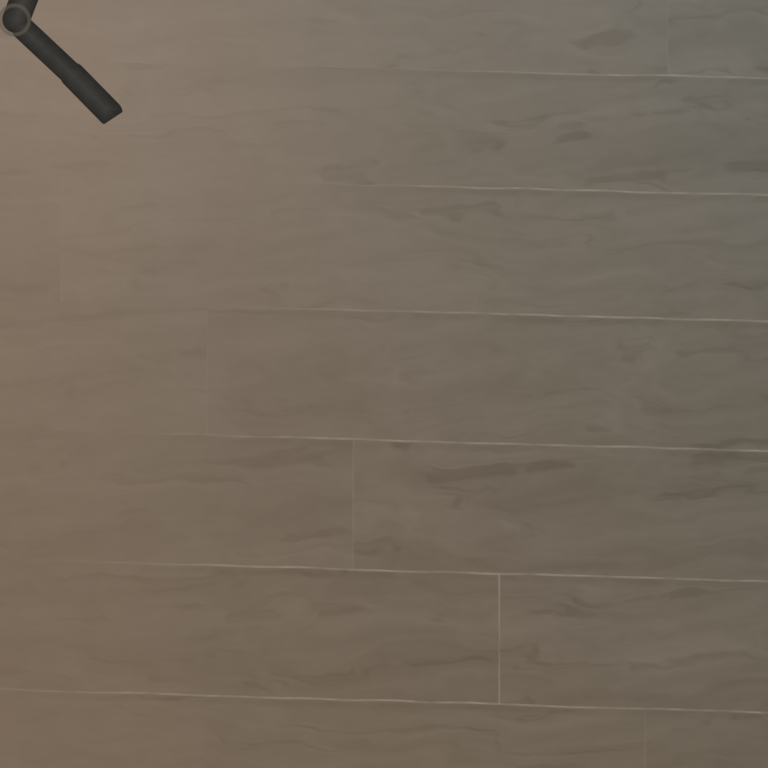
A WebGL 1 fragment shader for this texture:

```glsl
precision highp float;
// Worn taupe plank floor with pale, slightly tilted seams and a dark furniture foot.
uniform vec2 u_resolution;

const float ROW_HEIGHT = 0.169;
const float PLANK_LENGTH = 1.17;
const float ROW_SHIFT = 0.19;
const vec3 SEAM_COLOR = vec3(0.57, 0.53, 0.47);
const vec3 FOOT_COLOR = vec3(0.22, 0.215, 0.20);

float hash(vec2 p) {
  return fract(sin(dot(p, vec2(127.1, 311.7))) * 43758.55);
}

vec2 gradient(vec2 cell) {
  float angle = 6.2832 * hash(cell);
  return vec2(cos(angle), sin(angle));
}

float gradientNoise(vec2 p) {
  vec2 i = floor(p), f = fract(p);
  vec2 w = f * f * f * (f * (f * 6.0 - 15.0) + 10.0);
  vec2 e = vec2(1.0, 0.0);
  float a = dot(gradient(i), f);
  float b = dot(gradient(i + e.xy), f - e.xy);
  float c = dot(gradient(i + e.yx), f - e.yx);
  float d = dot(gradient(i + e.xx), f - e.xx);
  return mix(mix(a, b, w.x), mix(c, d, w.x), w.y);
}

float fbm(vec2 p) {
  float sum = 0.0, amplitude = 0.6;
  for (int i = 0; i < 4; i++) {
    sum += amplitude * gradientNoise(p);
    p = p * 2.03 + 17.3;
    amplitude *= 0.52;
  }
  return sum;
}

float capsule(vec2 p, vec2 a, vec2 b, float radius) {
  vec2 ab = b - a;
  float t = clamp(dot(p - a, ab) / dot(ab, ab), 0.0, 1.0);
  return length(p - a - ab * t) - radius;
}

float lineMask(float dist, float halfWidth, float soft) {
  return 1.0 - smoothstep(halfWidth - soft, halfWidth + soft, abs(dist));
}

// Height counted in plank rows, tilted and compressed towards the far end.
float rowCoordinate(vec2 p) {
  float t = (p.y + mix(0.031, 0.024, p.y) * p.x - 0.103) / ROW_HEIGHT;
  return t + 0.15 * pow(max(t, 0.0) / 4.85, 6.0);
}

// Warm light from the upper left, cooler towards the right.
vec3 floorLight(vec2 p) {
  vec3 low = mix(vec3(0.47, 0.405, 0.34), vec3(0.415, 0.377, 0.325), p.x);
  vec3 high = mix(vec3(0.525, 0.463, 0.405), vec3(0.425, 0.415, 0.385), p.x);
  vec2 q = (p - vec2(0.2, 0.87)) / vec2(0.28, 0.2);
  return mix(low, high, p.y) + vec3(0.028, 0.026, 0.025) * exp(-dot(q, q));
}

// Lengthwise grain with bent, darker streaks.
float woodGrain(vec2 p, float seed) {
  vec2 q = p + vec2(seed * 7.0, seed * 3.0);
  float bend = fbm(q * vec2(4.0, 9.0));
  float broad = fbm(q * vec2(3.0, 19.0) + bend * 1.5);
  float fine = fbm(q * vec2(13.0, 62.0) + bend * 4.0);
  float streak = smoothstep(0.12, 0.4, fbm(q * vec2(4.5, 36.0) + bend * 2.5));
  return 0.035 * broad + 0.02 * fine - 0.026 * streak;
}

// Foot mask in x, pale cuff in y, rounded shading in z.
vec3 furnitureFoot(vec2 p, float soft) {
  float leg = min(capsule(p, vec2(0.03, 0.963), vec2(0.095, 0.902), 0.015),
                  capsule(p, vec2(0.095, 0.902), vec2(0.143, 0.853), 0.0165));
  float flatEnd = dot(p - vec2(0.147, 0.846), normalize(vec2(0.55, -0.83)));
  leg = max(leg, flatEnd);
  float post = capsule(p, vec2(0.021, 0.975), vec2(0.042, 1.03), 0.018);
  float dist = min(leg, post);
  float cuff = lineMask(length(p - vec2(0.019, 0.974)) - 0.019, 0.0025, soft);
  return vec3(1.0 - smoothstep(-soft, soft, dist), cuff, clamp(-dist / 0.016, 0.0, 1.0));
}

void main() {
  vec2 p = gl_FragCoord.xy / u_resolution;
  float soft = max(0.0012, 0.8 / min(u_resolution.x, u_resolution.y));

  // Plank layout: each row is shifted by a constant step.
  float rows = rowCoordinate(p) + 0.012 * gradientNoise(p * vec2(14.0, 5.0));
  float row = floor(rows);
  float along = (p.x - 0.65 + ROW_SHIFT * row) / PLANK_LENGTH;
  float seed = hash(vec2(row + 9.0, floor(along) + 4.0));
  float seamDist = (fract(rows + 0.5) - 0.5) * ROW_HEIGHT;
  float jointDist = (fract(along + 0.5) - 0.5) * PLANK_LENGTH;

  // Surface: glare on the left hides most of the relief.
  float relief = mix(0.55, 1.15, smoothstep(0.1, 0.8, p.x + 0.35 * (0.5 - p.y)));
  vec3 color = floorLight(p) + woodGrain(p, seed) * relief;
  color += (seed - 0.5) * 0.014 * relief + 0.008 * fbm(p * 30.0);

  // Seams: worn, fading out into the glare, with a soft shadow below.
  float start = mix(-0.1, 0.58, p.y);
  float visible = smoothstep(start - 0.1, start + 0.3, p.x);
  float wear = clamp(0.65 + 1.1 * fbm(p * vec2(28.0, 9.0)), 0.15, 1.0);
  float shadow = lineMask(seamDist + 0.006, 0.004, 0.004);
  color -= 0.022 * shadow * visible * wear;
  color = mix(color, SEAM_COLOR, 0.8 * visible * wear * lineMask(seamDist, 0.0013, soft));

  // End joints: crisp only in one near row.
  float crisp = 0.12 + 0.58 * exp(-2.0 * row * row);
  color = mix(color, SEAM_COLOR, crisp * wear * lineMask(jointDist, 0.0013, soft));

  // Furniture foot over the floor.
  vec3 foot = furnitureFoot(p, soft);
  vec3 footShade = FOOT_COLOR * (0.75 + 0.35 * foot.z) + 0.03 * fbm(p * 50.0);
  color = mix(color, footShade, foot.x);
  color = mix(color, vec3(0.38, 0.35, 0.31), 0.6 * foot.y);

  gl_FragColor = vec4(color, 1.0);
}
```
